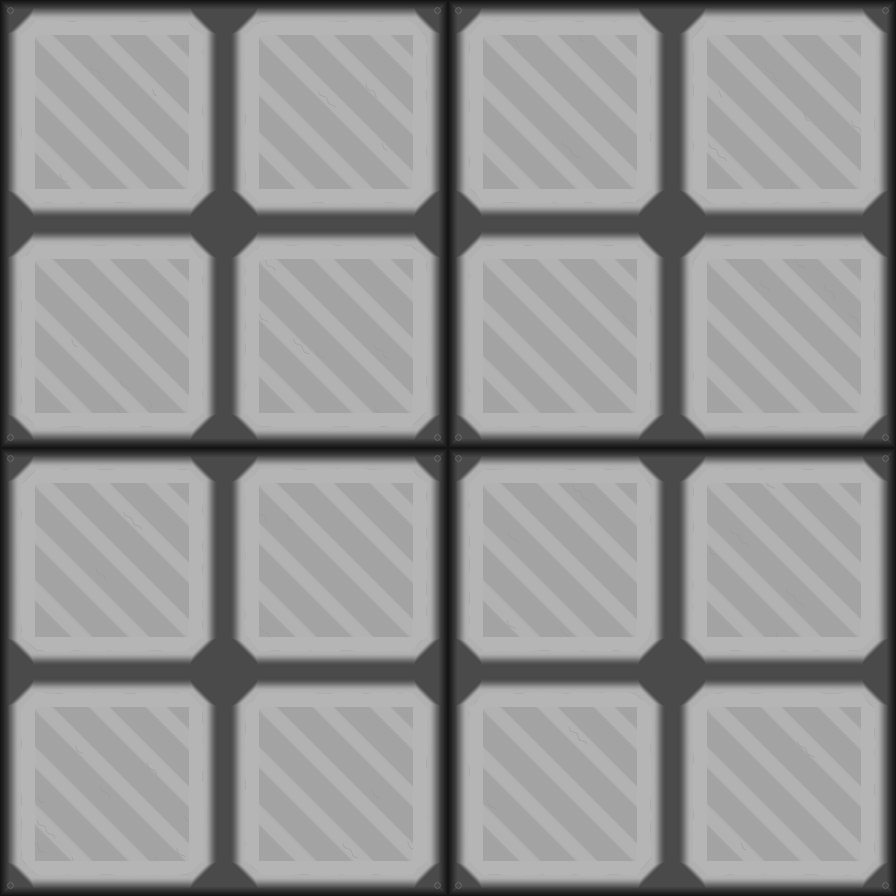
A Shadertoy shader for this texture:

```glsl
// Grey floor plates: 2 x 2 panels parted by black seams, each with 2 x 2 raised pads.
// Pads are chamfered boxes with a soft bevel and an inset field of diagonal stripes;
// wrapped cellular scratches and layered sines wear each pad differently.

const float TAU = 6.2831853;
const float PADS = 4.0;          // pads across the canvas
const float SCRATCH_GRID = 32.0; // scratch cells across the canvas

const float SEAM_GREY   = 0.07;
const float GROOVE_GREY = 0.29;
const float RIVET_GREY  = 0.43;
const float RIM_GREY    = 0.71;
const float LIP_GREY    = 0.695;
const float STRIPE_DARK = 0.64;
const float STRIPE_LIGHT = 0.70;
const float WEAR_GREY   = 0.60;

vec2 hash22(vec2 p) {
    vec3 q = fract(p.xyx * vec3(0.1031, 0.1030, 0.0973));
    q += dot(q, q.yzx + 33.33);
    return fract((q.xx + q.yz) * q.zy);
}

// Antialiased coverage of the region where d is negative.
float fill(float d, float soft) {
    return smoothstep(soft, -soft, d);
}

float boxDistance(vec2 p, float halfSize) {
    vec2 a = abs(p);
    return max(a.x, a.y) - halfSize;
}

// Distance to the diagonal cut across the corners.
float chamferDistance(vec2 p, float reach) {
    return (abs(p.x) + abs(p.y) - reach) * 0.7071;
}

// Signed distance to diagonal bands, negative inside a band.
float stripeDistance(float u, float start, float period, float width) {
    float t = mod(u - start, period);
    return (abs(t - 0.5 * width) < 0.5 * period
        ? abs(t - 0.5 * width) - 0.5 * width
        : period - t) * 0.7071;
}

// Layered sines with whole frequencies, so they wrap over the canvas.
float waves(vec2 uv) {
    return 0.5 * sin(TAU * (23.0 * uv.x + 9.0 * uv.y) + 2.0 * sin(TAU * 7.0 * uv.y))
         + 0.3 * sin(TAU * (31.0 * uv.y - 14.0 * uv.x) + 1.3)
         + 0.2 * sin(TAU * (53.0 * uv.x + 47.0 * uv.y));
}

// Sparse short scratches along the stripes, one chance per wrapped cell.
float scratches(vec2 uv, float pixel) {
    vec2 p = uv * SCRATCH_GRID;
    float ink = 0.0;
    for (int j = -1; j <= 1; j++)
    for (int i = -1; i <= 1; i++) {
        vec2 cell = floor(p) + vec2(i, j);
        vec2 id = mod(cell, SCRATCH_GRID);
        vec2 rnd = hash22(id + 7.0);
        vec2 q = p - cell - 0.2 - 0.6 * hash22(id + 71.0);
        float along = (q.x - q.y) * 0.7071;
        float across = (q.x + q.y) * 0.7071 + 0.04 * sin(along * 14.0 + rnd.y * TAU);
        float len = 0.1 + 0.35 * rnd.y;
        float d = length(vec2(max(abs(along) - len, 0.0), across)) - 0.018;
        ink = max(ink, fill(d, pixel * SCRATCH_GRID) * step(rnd.x, 0.13));
    }
    return ink;
}

// Groove floor: dark seams around each panel and a ring rivet in its corners.
float grooveShade(vec2 uv, float aa) {
    vec2 panel = fract(uv * PADS * 0.5) * 2.0;
    vec2 edge = min(panel, 2.0 - panel);
    float seam = clamp(min(edge.x, edge.y) / 0.043, 0.0, 1.0);
    float grey = mix(SEAM_GREY, GROOVE_GREY, seam);
    float ring = abs(length(edge - 0.047) - 0.0125) - 0.002;
    return mix(grey, RIVET_GREY, 0.8 * fill(ring, aa));
}

// Pad top: flat rim, faint uneven lip, inset stripes and wear.
float padShade(vec2 p, vec2 uv, float aa) {
    float wobble = waves(uv);
    float lip = max(boxDistance(p, 0.407), chamferDistance(p, 0.745)) + 0.004 * wobble;
    float grey = mix(LIP_GREY, RIM_GREY, fill(lip, aa));
    float worn = smoothstep(0.15, 0.6, wobble);
    grey = mix(grey, WEAR_GREY, 0.5 * worn * fill(abs(lip) - 0.001, aa));

    float band = stripeDistance(p.x + p.y, -0.6875, 0.255, 0.163);
    float field = mix(STRIPE_LIGHT, STRIPE_DARK, fill(band, aa + 0.004));
    float inset = fill(boxDistance(p, 0.344), aa);
    grey = mix(grey, field, inset);
    return mix(grey, WEAR_GREY, 0.6 * inset * scratches(uv, aa / PADS));
}

void mainImage(out vec4 fragColor, in vec2 fragCoord) {
    vec2 uv = fragCoord / iResolution.xy;
    float aa = 0.75 * PADS / iResolution.y;
    vec2 p = fract(uv * PADS) - 0.5;

    // Wide bevel on the sides, tighter on the chamfers.
    float pad = fill(boxDistance(p, 0.443), 0.029);
    pad = min(pad, fill(chamferDistance(p, 0.797), 0.014));

    float grey = mix(grooveShade(uv, aa), padShade(p, uv, aa), pad);
    fragColor = vec4(vec3(grey), 1.0);
}
```
